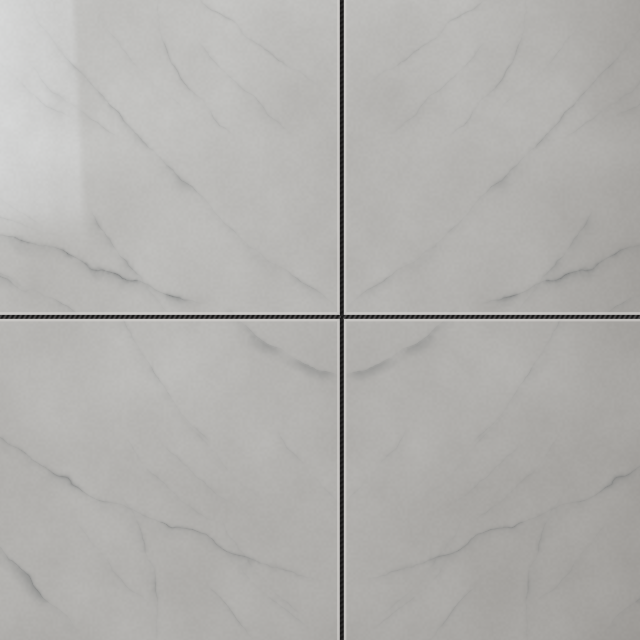
Reproduce this texture procedurally as a WebGL 2 fragment shader.

```glsl
#version 300 es
precision highp float;

uniform vec2 u_resolution;
out vec4 fragColor;

#define SEAM vec2(0.534, 0.505)
#define GROUT_HALF 0.0029
#define RIM_WIDTH 0.0030
#define BEAD_COUNT 128.0
#define VEIN_WIDTH 0.0022
#define BAND_WIDTH 0.026
#define WARP 0.034
#define FAINT_VEINS 14
#define GRAIN 0.014
#define STONE vec3(0.755, 0.753, 0.745)
#define VEIN_TINT vec3(0.43, 0.44, 0.44)
#define GROUT vec3(0.09, 0.085, 0.085)

float hash(vec2 p) {
    vec3 q = fract(p.xyx * vec3(0.1031, 0.1030, 0.0973));
    q += dot(q, q.yzx + 33.33);
    return fract((q.x + q.y) * q.z);
}

float noise(vec2 p) {
    vec2 cell = floor(p), f = fract(p);
    f = f * f * (3.0 - 2.0 * f);
    return mix(mix(hash(cell), hash(cell + vec2(1, 0)), f.x),
               mix(hash(cell + vec2(0, 1)), hash(cell + vec2(1, 1)), f.x), f.y);
}

float fbm(vec2 p) {
    float sum = 0.0, amplitude = 0.5;
    for (int i = 0; i < 5; i++) {
        sum += amplitude * noise(p);
        p = mat2(1.6, 1.2, -1.2, 1.6) * p + 7.3;
        amplitude *= 0.5;
    }
    return sum;
}

// Bent crack from a to b, with a soft stain on its lower side
float vein(vec2 p, vec2 a, vec2 b, float bend, float crack, float stain) {
    float len = length(b - a);
    vec2 dir = (b - a) / len;
    float t = dot(p - a, dir) / len;
    float d = dot(p - a, vec2(-dir.y, dir.x)) - bend * 4.0 * t * (1.0 - t);
    float fade = smoothstep(-0.02, 0.12, t) * (1.0 - smoothstep(0.8, 1.02, t));
    float line = exp(-abs(d) / VEIN_WIDTH);
    float band = smoothstep(-0.002, 0.004, d) * (1.0 - smoothstep(0.0, BAND_WIDTH, d));
    return fade * (crack * line + stain * band);
}

float marbleVeins(vec2 p) {
    vec2 warp = vec2(fbm(p * 13.0), fbm(p * 13.0 + 41.0)) - 0.48;
    vec2 q = p + WARP * warp;
    float broken = 0.25 + 1.1 * smoothstep(0.3, 0.7, fbm(p * 24.0 + 9.0));

    // Upper tile
    float v = vein(q, vec2(0.345, 0.815), vec2(0.0, 0.515), 0.014, 0.30, 0.13);
    v += vein(q, vec2(0.580, 0.640), vec2(0.215, 0.518), -0.010, 0.85, 0.30);
    v += vein(q, vec2(0.560, 0.580), vec2(0.400, 0.505), 0.0, 0.30, 0.10);
    v += vein(q, vec2(0.390, 0.670), vec2(0.270, 0.510), 0.006, 0.30, 0.10);
    v += vein(q, vec2(0.480, 0.990), vec2(0.320, 0.790), 0.010, 0.30, 0.06);
    v += vein(q, vec2(0.290, 1.020), vec2(0.165, 0.790), 0.035, 0.24, 0.03);
    v += vein(q, vec2(0.220, 1.000), vec2(0.030, 0.860), 0.0, 0.20, 0.0);

    // Lower tile
    v += vein(q, vec2(0.175, 0.520), vec2(-0.015, 0.415), 0.022, 0.26, 0.30);
    v += vein(q, vec2(0.350, 0.510), vec2(0.205, 0.305), 0.008, 0.30, 0.10);
    v += vein(q, vec2(0.560, 0.325), vec2(0.040, 0.095), 0.018, 0.52, 0.11);
    v += vein(q, vec2(0.350, 0.230), vec2(0.286, -0.010), -0.025, 0.34, 0.06);
    v += vein(q, vec2(0.560, 0.175), vec2(0.410, 0.010), 0.0, 0.50, 0.25);
    v += vein(q, vec2(0.220, 0.100), vec2(0.110, -0.010), 0.0, 0.22, 0.04);

    // Faint scattered cracks
    for (int i = 0; i < FAINT_VEINS; i++) {
        float id = float(i) + 3.0;
        vec2 start = vec2(0.1 + 0.5 * hash(vec2(id, 1.7)), hash(vec2(id, 8.3)));
        vec2 reach = vec2(-0.14, -0.06 - 0.1 * hash(vec2(id, 5.1)));
        v += vein(q, start, start + reach, 0.008, 0.12, 0.025);
    }
    return v * broken;
}

void main() {
    vec2 uv = gl_FragCoord.xy / u_resolution;
    float px = 1.0 / min(u_resolution.x, u_resolution.y);
    vec2 offset = uv - SEAM;
    vec2 tile = step(0.0, offset);
    vec2 p = vec2(abs(offset.x), uv.y);    // neighbouring tiles are book-matched

    // Stone body: room light, clouds and grain
    float shade = -0.075 * uv.x * uv.x - 0.055 * (1.0 - uv.y);
    shade -= 0.045 * smoothstep(0.84, 1.04, uv.x) * smoothstep(0.4, 1.0, uv.y);
    shade += 0.075 * (fbm(p * 5.0 + 3.0) - 0.5) + 0.03 * (fbm(p * 17.0) - 0.5);
    shade += GRAIN * (noise(uv * 260.0) - 0.5) + 0.006 * (hash(tile + 4.0) - 0.5);
    vec3 color = STONE + shade * vec3(0.95, 1.0, 1.04);
    color = mix(color, VEIN_TINT, clamp(marbleVeins(p), 0.0, 0.85) * 0.72);

    // Window reflection on the glossy upper left tile
    float edge = 0.137 - 0.05 * (uv.y - 0.635);
    float gloss = 1.0 - smoothstep(edge - 0.012, edge + 0.004, uv.x);
    gloss *= smoothstep(0.61, 0.70, uv.y);
    gloss *= 0.7 + 0.5 * (1.0 - uv.x / edge) + 0.25 * (noise(vec2(uv.x * 45.0, 2.0)) - 0.5);
    color += gloss * vec3(0.052, 0.055, 0.060);

    // Bright bevels beside dark, finely beaded grout
    vec2 d = abs(offset);
    float nearest = min(d.x, d.y);
    float rim = 1.0 - smoothstep(RIM_WIDTH * 0.4, RIM_WIDTH, abs(nearest - GROUT_HALF - 0.0022));
    color = mix(color, vec3(0.83, 0.82, 0.81), 0.6 * rim);
    float joint = 1.0 - smoothstep(GROUT_HALF - px * 0.5, GROUT_HALF + px * 0.7, nearest);
    float run = d.x < d.y ? uv.y - 0.6 * offset.x : uv.x - 0.6 * offset.y;
    float bead = 0.5 + 0.5 * cos(6.2832 * BEAD_COUNT * run);
    float beadGain = d.x < d.y ? 0.07 : 0.20;
    color = mix(color, GROUT + beadGain * bead, joint);

    fragColor = vec4(clamp(color, 0.0, 1.0), 1.0);
}
```
